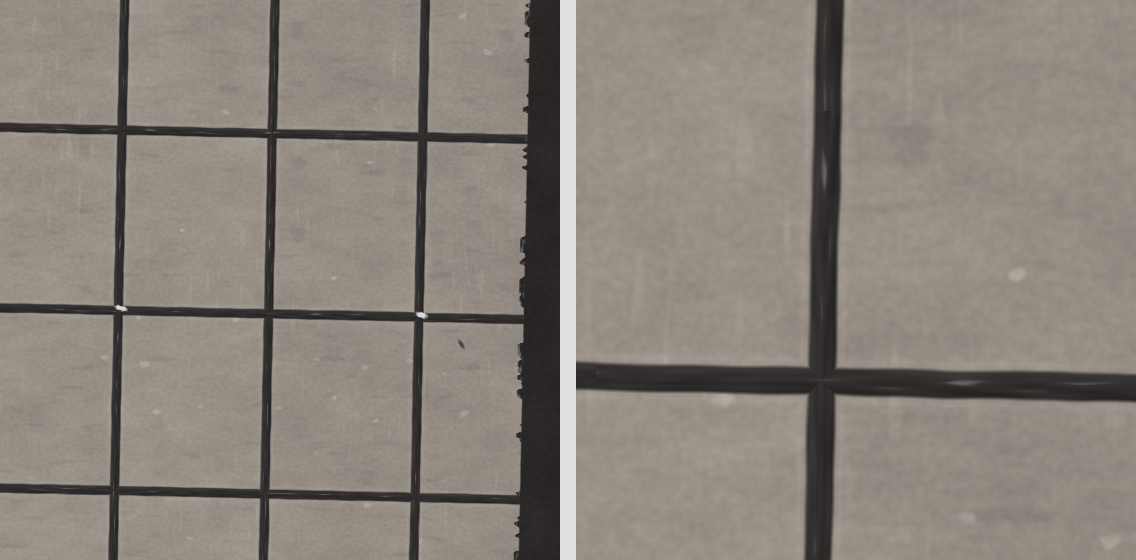
Left: the whole. Right: its middle third, enlarged.
Give the GLSL for this texture, as a Shadertoy shader.

```glsl
// Worn concrete slabs divided by dark, slightly skewed joints, with a black band on the right.
// Joints come from a sheared grid with rounded cell indices; the mottling, grain and
// wear come from gradient noise, and the pale chips from one hashed ellipse per cell.

#define PITCH      vec2(0.2685, 0.322)   // joint spacing across, down
#define FIRST      vec2(0.2227, 0.2275)  // first joint from the left, from the top
#define SHEAR      vec2(0.0208, 0.0225)  // lean of upright and level joints
#define JOINT_HALF 0.0082                // half width of a joint
#define BAND_X     0.947                 // left edge of the band
#define CHIP_CELLS 13.0                  // chip cells per canvas side
#define FLECK_POS  vec2(0.824, 0.385)    // single dark fleck
#define SLAB_DARK  vec3(0.525, 0.495, 0.465)
#define SLAB_LIGHT vec3(0.650, 0.620, 0.580)
#define JOINT_DARK vec3(0.150, 0.142, 0.135)
#define JOINT_PALE vec3(0.225, 0.215, 0.212)
#define BAND_COLOR vec3(0.160, 0.150, 0.145)

vec2 hash2(vec2 p) {
    vec3 q = fract(p.xyx * vec3(0.1031, 0.1030, 0.0973));
    q += dot(q, q.yzx + 33.33);
    return fract((q.xx + q.yz) * q.zy);
}

float cornerSlope(vec2 cell, vec2 offset) {
    float angle = 6.2832 * hash2(cell).x;
    return dot(vec2(cos(angle), sin(angle)), offset);
}

float gradientNoise(vec2 p) {
    vec2 i = floor(p), f = fract(p), e = vec2(1, 0);
    vec2 w = f * f * f * (f * (f * 6.0 - 15.0) + 10.0);
    return mix(mix(cornerSlope(i, f), cornerSlope(i + e.xy, f - e.xy), w.x),
               mix(cornerSlope(i + e.yx, f - e.yx), cornerSlope(i + 1.0, f - 1.0), w.x), w.y);
}

float fbm(vec2 p) {
    float sum = 0.0, gain = 1.0;
    for (int k = 0; k < 5; k++) {
        sum += gain * gradientNoise(p);
        p = mat2(1.6, 0.9, -0.9, 1.6) * p + 7.3;
        gain *= 0.6;
    }
    return sum;
}

// Soft coverage of an ellipse turned by an angle
float ellipse(vec2 p, vec2 radii, float angle, float soft) {
    float c = cos(angle), s = sin(angle);
    p = mat2(c, -s, s, c) * p;
    float d = (length(p / radii) - 1.0) * min(radii.x, radii.y);
    return 1.0 - smoothstep(-soft, soft, d);
}

vec3 slabColor(vec2 p, vec2 slab, float soft) {
    float tone = 0.5 + 0.24 * fbm(p * vec2(6.0, 10.0));
    tone += 0.16 * fbm(p * vec2(22.0, 44.0) + 31.0);
    tone += 0.22 * gradientNoise(p * vec2(120.0, 160.0)) + 0.18 * gradientNoise(p * 250.0);
    tone += 0.14 * (hash2(slab + 17.0).x - 0.5) + 0.10 * (0.5 - p.x);

    // Faint upright scratches and short dark smears
    float patchy = smoothstep(0.0, 0.4, fbm(p * 5.0 + 50.0));
    tone += 0.25 * patchy * smoothstep(0.2, 0.5, gradientNoise(p * vec2(110.0, 13.0)));
    tone -= 0.30 * smoothstep(0.25, 0.6, gradientNoise(p * vec2(16.0, 60.0) + 80.0));
    vec3 color = mix(SLAB_DARK, SLAB_LIGHT, tone);

    // Pale chips, commoner to the right
    vec2 cell = floor(p * CHIP_CELLS);
    vec2 pick = hash2(cell + 5.0), place = hash2(cell + 61.0);
    vec2 center = (cell + 0.2 + 0.6 * place) / CHIP_CELLS;
    vec2 radii = mix(0.003, 0.009, pick.y) * vec2(1.0, 0.6);
    float present = step(pick.x, 0.04 + 0.22 * p.x);
    vec2 ragged = p - center + 0.003 * gradientNoise(p * 150.0);
    color += 0.075 * present * ellipse(ragged, radii, place.x - 0.5, soft);
    return color;
}

void mainImage(out vec4 fragColor, in vec2 fragCoord) {
    vec2 p = fragCoord / iResolution.xy;
    float soft = max(0.0016, 1.0 / iResolution.y);

    // Sheared grid: x to the right, y down
    vec2 g = vec2(p.x + SHEAR.x * (1.0 - p.y), 1.0 - p.y - SHEAR.y * p.x);
    vec2 gridPos = (g - FIRST) / PITCH;
    vec2 joint = round(gridPos);
    vec2 side = (gridPos - joint) * PITCH;
    vec2 wobble = 0.0012 * vec2(gradientNoise(p.yx * 28.0), gradientNoise(p * 28.0 + 9.0));
    vec2 edge = abs(side + wobble) - JOINT_HALF;

    vec3 color = slabColor(p, floor(gridPos), soft);
    color += 0.03 * exp(-abs(min(edge.x, edge.y) - 0.004) / 0.002);
    float fleck = ellipse(p - FLECK_POS, vec2(0.0085, 0.0032), -1.0, soft);
    color = mix(color, JOINT_PALE, 0.85 * fleck);

    // Joints: paler on one flank, with broken glints along the middle
    vec2 cover = 1.0 - smoothstep(-soft, soft, edge);
    float upright = step(edge.x, edge.y);
    float across = mix(side.y, side.x, upright);
    float along = mix(p.x, p.y, upright);
    float wear = gradientNoise(vec2(along * 24.0, across * 260.0 + 13.0 * dot(joint, vec2(1, 3))));
    float flank = 0.5 - 0.35 * across / JOINT_HALF + 0.7 * wear;
    vec3 jointColor = mix(JOINT_DARK, JOINT_PALE, clamp(flank, 0.0, 1.0));
    jointColor += 0.20 * smoothstep(0.25, 0.55, wear) * exp(-pow(across / 0.003, 2.0));
    color = mix(color, jointColor, max(cover.x, cover.y));

    // Pale studs on every other crossing of the second level joint
    float hasStud = step(abs(joint.y - 1.0), 0.1) * step(mod(joint.x, 2.0), 0.1);
    vec2 studPos = side - vec2(0.005, -0.004) + 0.004 * gradientNoise(p * 120.0);
    color = mix(color, vec3(0.84, 0.86, 0.85), hasStud * ellipse(studPos, vec2(0.010, 0.0048), 0.2, soft));

    // Band with a chipped blue-grey rim
    float chipping = gradientNoise(vec2(p.y * 42.0, 3.5)) + 0.5 * gradientNoise(vec2(p.y * 110.0, 8.5));
    float rim = BAND_X - 0.009 * smoothstep(0.0, 0.3, chipping);
    vec3 bandColor = BAND_COLOR + 0.018 * gradientNoise(p * 140.0) + 0.02 * fbm(p * 9.0);
    float inRim = 1.0 - smoothstep(BAND_X - 0.003, BAND_X + 0.002, g.x);
    float scuff = smoothstep(-0.1, 0.35, gradientNoise(p * vec2(170.0, 75.0)));
    bandColor = mix(bandColor, vec3(0.42, 0.43, 0.46), 0.8 * inRim * scuff);
    color = mix(color, bandColor, smoothstep(rim - soft, rim + soft, g.x));

    fragColor = vec4(clamp(color, 0.0, 1.0), 1.0);
}
```
